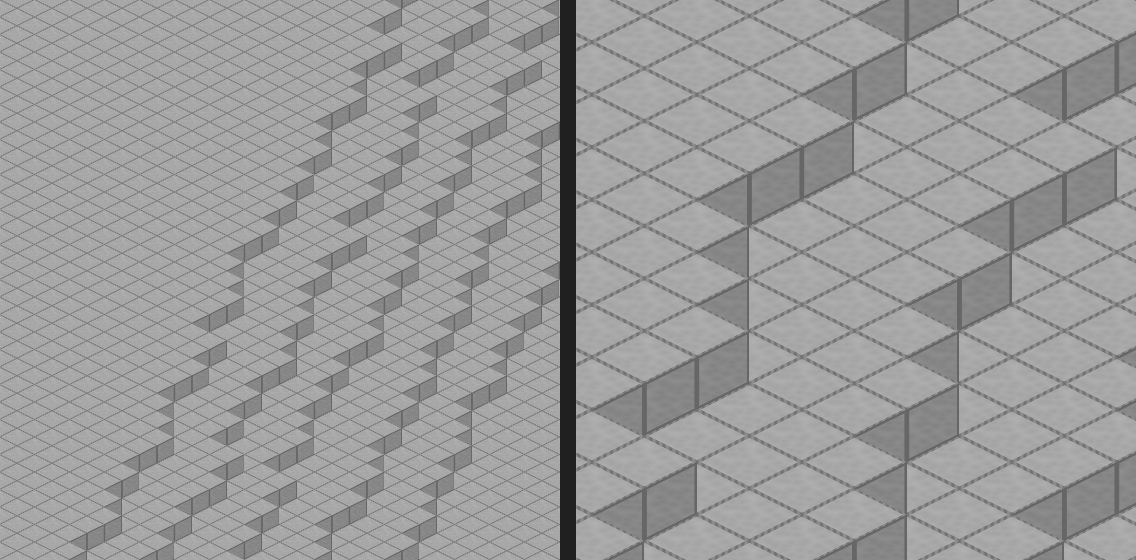
Left, the full canvas; right, a detail of the centre.
Write a WebGL 1 fragment shader that draws this pattern.

```glsl
precision highp float;

uniform vec2 u_resolution;

const vec2 HALF_TILES = vec2(32.0, 64.0); // half tiles across and down
const float NUDGE = 0.5 / 512.0;          // lattice offset in canvas units
const int STEPS = 5;                      // terrace edges
const float FIRST_EDGE = 17.9;            // column of the first edge on row 0
const float EDGE_SPACING = 3.0;           // columns between edges
const float EDGE_SLOPE = 0.56;            // columns gained per row
const float EDGE_JITTER = 1.2;            // raggedness of the edges, in columns
const float TOP_LINE = 0.036;             // half widths, in tiles
const float FACE_LINE = 0.046;
const float DASHES = 8.0;                 // dashes along a tile side
const float GRAIN_CELLS = 6.0;            // speckles along a tile side
const float GRAIN_DEPTH = 0.05;
const float TOP_GREY = 0.66;
const float FACE_GREY = 0.53;
const float DASH_DARK = 0.44;
const float DASH_LIGHT = 0.56;
const float EDGE_GREY = 0.40;
const float TAU = 6.28318;

float hash(vec2 p) {
  return fract(sin(dot(p, vec2(12.99, 78.23))) * 4375.85);
}

// Column where a terrace ends on a row; the running maximum keeps it monotone.
float edgeColumn(float edge, float row) {
  float column = -100.0;
  for (int d = 0; d < 3; d++) {
    float r = row - float(d);
    float jitter = EDGE_JITTER * hash(vec2(r + 40.0, edge * 7.0 + 3.0));
    column = max(column, EDGE_SLOPE * r + jitter);
  }
  return floor(FIRST_EDGE + EDGE_SPACING * edge + column);
}

// Number of terrace edges passed, so zero is the highest ground.
float drop(vec2 cell) {
  float total = 0.0;
  for (int k = 0; k < STEPS; k++) {
    total += step(edgeColumn(float(k), cell.y), cell.x);
  }
  return total;
}

// Follows the view ray down the terraces: 1 on a side face, 0 on a tile top.
float hitsFace(vec2 uv) {
  vec2 cell = floor(uv);
  vec2 f = uv - cell;
  vec2 behind = f.x < f.y ? vec2(1.0, 0.0) : vec2(1.0);
  for (int k = 0; k <= STEPS; k++) {
    float depth = float(k) + 0.5;
    if (drop(cell) < depth) return 0.0;
    if (drop(cell - behind) < depth) return 1.0;
    cell -= 1.0;
  }
  return 0.0;
}

// Cellular speckle that repeats on every tile.
float grain(vec2 uv) {
  vec2 p = uv * GRAIN_CELLS;
  vec2 cell = floor(p);
  float nearest = 2.0;
  for (int y = -1; y <= 1; y++) {
    for (int x = -1; x <= 1; x++) {
      vec2 c = cell + vec2(float(x), float(y));
      vec2 id = mod(c, GRAIN_CELLS);
      vec2 seed = vec2(hash(id + 1.3), hash(id + 8.7));
      nearest = min(nearest, distance(p, c + seed));
    }
  }
  return nearest - 0.45;
}

float toInteger(float x) {
  return abs(x - floor(x + 0.5));
}

float stroke(float dist, float halfWidth, float blur) {
  return 1.0 - smoothstep(halfWidth - 0.5 * blur, halfWidth + 0.5 * blur, dist);
}

void main() {
  vec2 p = gl_FragCoord.xy / u_resolution;
  vec2 grid = HALF_TILES * (vec2(p.x, 1.0 - p.y) + NUDGE);
  vec2 uv = 0.5 * vec2(grid.x + grid.y, grid.y - grid.x);
  float blur = HALF_TILES.x / min(u_resolution.x, u_resolution.y);
  float speckle = GRAIN_DEPTH * grain(uv);

  // Tile top with dashed joints
  float joint = stroke(min(toInteger(uv.x), toInteger(uv.y)), TOP_LINE, blur);
  float dash = 0.5 + 0.5 * cos(TAU * DASHES * grid.x);
  float top = mix(TOP_GREY + speckle, mix(DASH_LIGHT, DASH_DARK, dash), joint);

  // Side face with solid borders
  float border = stroke(min(toInteger(uv.x), toInteger(grid.x)), FACE_LINE, blur);
  float face = mix(FACE_GREY + speckle, EDGE_GREY, border);

  gl_FragColor = vec4(vec3(mix(top, face, hitsFace(uv))), 1.0);
}
```
